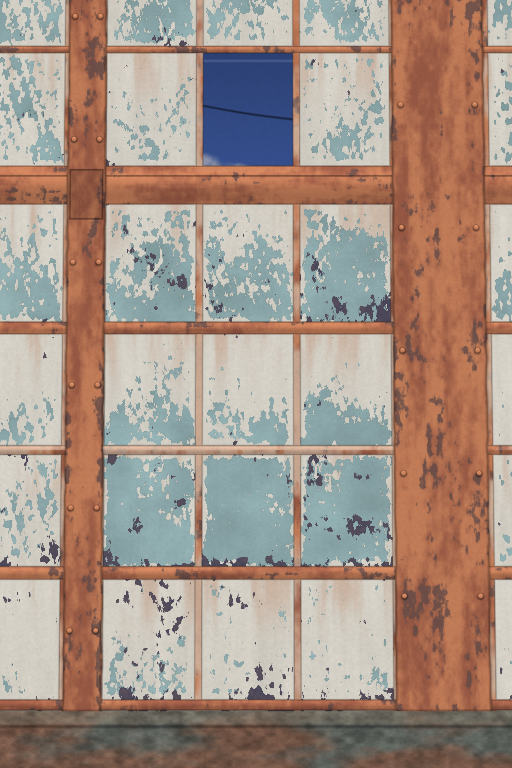
Reproduce this texture procedurally as a WebGL 2 fragment shader.

```glsl
#version 300 es
precision highp float;
uniform vec2 u_resolution;
out vec4 outColor;

#define COLUMN 0.125
#define MULLION 0.0044
#define POST_A vec2(0.1146, 0.0245)
#define POST_B vec2(0.5685, 0.0595)
#define SILL 0.074
#define RIVET_STEP 0.16
#define CREAM vec3(0.83, 0.81, 0.77)
#define PAINT vec3(0.55, 0.66, 0.67)
#define RUST vec3(0.75, 0.48, 0.34)
#define DARK_RUST vec3(0.58, 0.34, 0.26)
#define SOOT vec3(0.38, 0.29, 0.28)
#define SKY vec3(0.19, 0.28, 0.50)

// Horizontal bars from the bottom up, then the wear of the row above each bar
const float BAR_Y[6] = float[6](0.082, 0.254, 0.414, 0.573, 0.759, 0.9355);
const float BAR_H[6] = float[6](0.007, 0.0085, 0.006, 0.008, 0.025, 0.0045);
const float PEEL[6] = float[6](0.38, 0.88, 0.46, 0.74, 0.44, 0.58);
const float SLOPE[6] = float[6](0.25, 0.25, 0.95, 0.6, 0.1, 0.0);
const float HOLES[6] = float[6](0.3, 0.42, 0.0, 0.15, 0.1, 0.0);

float hash(vec2 p) { return fract(sin(dot(p, vec2(127.1, 311.7))) * 43758.5453); }

float noise(vec2 p) {
  vec2 i = floor(p), f = fract(p);
  f = f * f * (3.0 - 2.0 * f);
  return mix(mix(hash(i), hash(i + vec2(1, 0)), f.x),
             mix(hash(i + vec2(0, 1)), hash(i + vec2(1, 1)), f.x), f.y);
}

float fbm(vec2 p) {
  float sum = 0.0, amp = 0.533;
  for (int i = 0; i < 4; i++) {
    sum += amp * noise(p);
    p = p * 2.03 + 17.3;
    amp *= 0.5;
  }
  return sum;
}

float fade(float width, float d) { return 1.0 - smoothstep(0.0, width, d); }

float cover(float d) {
  float px = 0.75 / u_resolution.y;
  return 1.0 - smoothstep(-px, px, d);
}

vec3 rustMetal(vec2 p, vec2 grain) {
  float blotch = fbm(p * grain);
  float pits = fbm(p * vec2(150.0, 90.0));
  vec3 c = mix(RUST, DARK_RUST, smoothstep(0.34, 0.7, blotch * 0.7 + pits * 0.3));
  float scrape = fbm(p * grain * 1.3 + 31.0) + 0.7 * (pits - 0.5);
  return mix(c, SOOT, 0.8 * smoothstep(0.64, 0.78, scrape));
}

vec3 brokenPane(vec2 uv, vec2 p) {
  vec3 c = SKY * (1.1 - 0.2 * uv.y);
  float cloud = fade(0.22, uv.y + 0.25 * uv.x) * fbm(p * 45.0);
  c = mix(c, vec3(0.55, 0.57, 0.66), smoothstep(0.15, 0.5, cloud));
  float wire = abs(uv.y - 0.54 + 0.13 * uv.x + 0.05 * uv.x * (1.0 - uv.x));
  c = mix(c, SKY * 0.5, fade(0.018, wire));
  return mix(c, vec3(0.45, 0.50, 0.68), 0.4 * fade(0.02, abs(uv.y - 0.93)));
}

vec3 paintedPane(vec2 p, vec2 cell, vec2 uv, float edge) {
  int row = int(cell.y);
  vec2 q = p + cell * 7.31;
  float fine = fbm(q * vec2(190.0, 110.0));
  float streak = fbm(q * vec2(60.0, 8.0));

  // Peeling: mostly from the bottom of the lower rows, with a putty rim kept
  float peel = PEEL[row] - 0.5 + 0.12 * (hash(cell + 3.0) - 0.5) + SLOPE[row] * (0.42 - uv.y);
  peel += 0.9 * (fbm(q * vec2(26.0, 20.0)) - 0.5) + 0.95 * (fine - 0.5);
  peel -= 0.4 * fade(0.011, edge);
  if (cell.x > 9.0) peel += row > 3 ? 0.16 : row == 1 ? -0.4 : -0.14;

  vec3 cream = CREAM * (1.04 - 0.1 * streak);
  cream = mix(cream, vec3(0.78, 0.62, 0.52),
              0.5 * smoothstep(0.4, 0.75, streak) * smoothstep(0.4, 1.0, uv.y));
  vec3 paint = PAINT * (0.88 + 0.24 * fbm(q * 20.0)) * (1.0 - 0.1 * fade(0.08, peel));
  vec3 c = mix(cream, paint, smoothstep(-0.03, 0.04, peel));

  // Holes down to the dark glass, gathered along the lower edge
  float wear = HOLES[row] + (cell == vec2(2, 3) ? 0.28 : 0.0);
  float hole = fbm(q * vec2(34.0, 32.0) + 40.0) + 0.55 * (fine - 0.5);
  hole += wear * (0.2 + 0.45 * fade(0.2, uv.y) + 0.1 * fade(0.015, edge)) - 0.8;
  vec3 glass = mix(vec3(0.23, 0.24, 0.35), vec3(0.38, 0.33, 0.35), fine);
  return mix(c, glass, smoothstep(-0.01, 0.03, hole));
}

void addRivets(inout vec3 c, vec2 p, float offset, float phase) {
  vec2 r = vec2(abs(p.x) - offset, (fract((p.y - phase) / RIVET_STEP) - 0.5) * RIVET_STEP);
  c *= 1.0 - 0.4 * fade(0.003, length(r + vec2(0.0, 0.001)) - 0.003);
  c = mix(c, RUST * (1.08 + 60.0 * r.y), cover(length(r) - 0.003));
}

void addPost(inout vec3 c, vec2 p, vec2 post, float offset, float phase) {
  float d = abs(p.x - post.x) - post.y + 0.002 * (noise(p * 60.0) - 0.5);
  vec3 metal = rustMetal(p, vec2(50.0, 10.0)) * (1.0 - 0.35 * fade(0.004, -d));
  addRivets(metal, vec2(p.x - post.x, p.y), offset, phase);
  c = mix(c * (1.0 - 0.2 * fade(0.003, d)), metal, cover(d));
}

void main() {
  vec2 p = gl_FragCoord.xy / u_resolution.y;
  p.x = 0.326 + (p.x - 0.326) * (0.96 + 0.04 * p.y); // slight widening downwards

  // Find the pane and the nearest bar
  int row = 0, bar = 0;
  float barDist = 1.0;
  for (int i = 0; i < 6; i++) {
    if (p.y > BAR_Y[i]) row = i;
    float d = abs(p.y - BAR_Y[i]) - BAR_H[i];
    if (d < barDist) { barDist = d; bar = i; }
  }
  float low = BAR_Y[row] + BAR_H[row];
  float high = row < 5 ? BAR_Y[row + 1] - BAR_H[row + 1] : 1.06;
  vec2 bay = p.x < POST_A.x ? vec2(-0.035, 20) : p.x < POST_B.x ? vec2(0.1354, 0) : vec2(0.63, 40);
  float column = (p.x - bay.x) / COLUMN;
  vec2 uv = vec2(fract(column), (p.y - low) / (high - low));
  vec2 cell = vec2(floor(column) + bay.y, row);
  float mullion = min(uv.x, 1.0 - uv.x) * COLUMN - MULLION;
  float edge = min(mullion, min(p.y - low, high - p.y));

  vec3 c = cell == vec2(1, 4) ? brokenPane(uv, p) : paintedPane(p, cell, uv, edge);
  c *= 1.0 - 0.2 * fade(0.002, edge);

  // Thin mullions and bars, still partly painted
  float worn = smoothstep(0.3, 0.6, fbm(p * vec2(40.0, 18.0) + 9.0) + (row == 2 ? 0.15 : 0.0));
  vec3 metal = rustMetal(p + 5.0, vec2(60.0, 30.0));
  vec3 faded = mix(metal, vec3(0.81, 0.71, 0.63), 0.8 * worn);
  c = mix(c, faded * (1.0 - 0.3 * fade(0.0015, -mullion)), cover(mullion));
  vec3 rail = bar == 2 ? faded : rustMetal(p + 2.0, vec2(14.0, 60.0));
  rail *= 1.0 - 0.35 * fade(0.002, -barDist);
  rail *= 1.0 + 0.13 * sin((p.y - BAR_Y[bar]) / BAR_H[bar] * 2.6);
  if (bar == 4) rail *= 1.0 - 0.4 * fade(0.002, abs(p.y - BAR_Y[4] - 0.012));
  c = mix(c, rail, cover(barDist));

  // Posts, with a plate where the beam crosses
  addPost(c, p, POST_A, 0.0165, 0.099);
  vec2 plate = abs(p - vec2(POST_A.x, 0.747)) - vec2(0.021, 0.032);
  float plateDist = max(plate.x, plate.y);
  c *= 1.0 - 0.4 * fade(0.002, abs(plateDist));
  c = mix(c, c * 0.88, cover(plateDist));
  addPost(c, p, POST_B, 0.048, 0.144);

  // Mossy sill
  float moss = fbm(p * vec2(9.0, 24.0));
  float grit = fbm(p * vec2(80.0, 110.0));
  vec3 sill = mix(vec3(0.46, 0.34, 0.28), vec3(0.35, 0.37, 0.35), smoothstep(0.35, 0.65, moss));
  sill = mix(sill, vec3(0.47, 0.44, 0.39), 0.6 * smoothstep(0.054, 0.06, p.y));
  sill *= (0.65 + 0.65 * grit) * (1.0 - 0.3 * fade(0.004, abs(p.y - 0.054)));
  c = mix(c * (1.0 - 0.3 * fade(0.004, p.y - SILL)), sill, cover(p.y - SILL));

  outColor = vec4(c * (0.98 + 0.04 * noise(p * 400.0)), 1.0);
}
```
